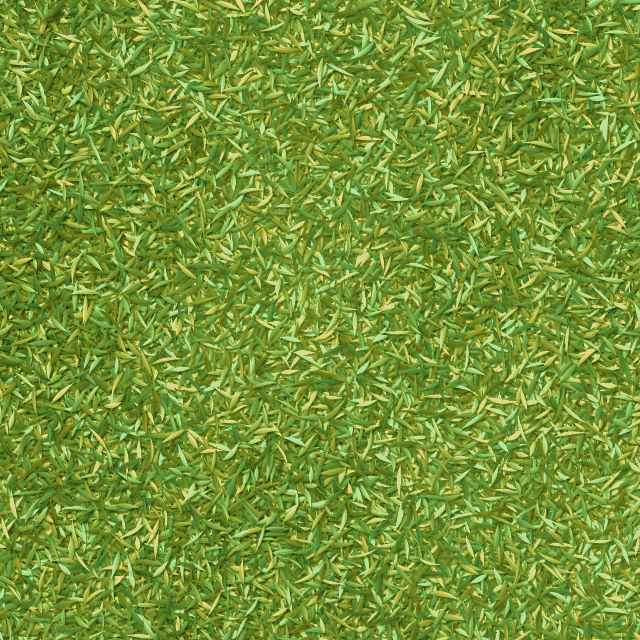
This texture is drawn by a WebGL 2 fragment shader. Its source:

```glsl
#version 300 es
precision highp float;
// A dense lawn seen from above: layers of tapered, slightly bent blades are
// scattered over jittered grids, each casting a soft shadow on those below.
// A tone from 0 to 1 picks the green; a separate warmth tints each blade.

uniform vec2 u_resolution;
out vec4 fragColor;

const int LAYERS = 16;
const vec2 LIGHT = vec2(-0.5, 0.85);

vec4 hash4(vec3 p) {
  vec4 q = fract(p.xyzx * vec4(0.1031, 0.1030, 0.0973, 0.1099));
  q += dot(q, q.wzxy + 33.33);
  return fract((q.xxyz + q.yzzw) * q.zywx);
}

float ramp(float a, float b, float x) {
  return clamp((x - a) / (b - a), 0.0, 1.0);
}

// Deep shade to sunlit straw
vec3 grassColor(float tone, float warmth) {
  vec3 c = mix(vec3(0.14, 0.23, 0.03), vec3(0.18, 0.28, 0.05), ramp(0.0, 0.05, tone));
  c = mix(c, vec3(0.31, 0.43, 0.11), ramp(0.05, 0.20, tone));
  c = mix(c, vec3(0.40, 0.54, 0.16), ramp(0.20, 0.44, tone));
  c = mix(c, vec3(0.51, 0.65, 0.25), ramp(0.44, 0.68, tone));
  c = mix(c, vec3(0.67, 0.78, 0.35), ramp(0.68, 0.86, tone));
  c = mix(c, vec3(0.80, 0.87, 0.57), ramp(0.86, 0.98, tone));
  return c + (warmth - 0.5) * vec3(0.22, -0.05, -0.16) * (0.4 + 0.6 * tone);
}

// Broad uneven patches, roughly -1 to 1
float patches(vec2 p) {
  float a = sin(p.x * 7.0 + 2.0 * sin(p.y * 5.0 + 1.0));
  float b = sin(p.y * 9.0 - p.x * 4.0 + 1.7 * sin(p.x * 11.0));
  return 0.5 * (a + b);
}

// Thatch: cellular flecks, x = tone, y = warmth
vec2 ground(vec2 p, float cells) {
  vec2 g = p * cells;
  vec2 id = floor(g);
  float nearest = 9.0;
  vec2 look = vec2(0.0);
  for (int k = 0; k < 9; k++) {
    vec2 cell = id + vec2(k % 3 - 1, k / 3 - 1);
    vec4 h = hash4(vec3(cell, 91.0));
    vec2 d = (g - cell - h.xy) * vec2(0.8, 1.2);
    float dist = dot(d, d);
    if (dist < nearest) {
      nearest = dist;
      look = vec2(0.35 + 0.85 * h.z, 0.6 + 0.5 * h.w);
    }
  }
  look.x *= 1.0 - 0.7 * smoothstep(0.1, 0.6, nearest);
  return look;
}

// Lays one blade over the surface (x = tone, y = warmth)
vec2 addBlade(vec2 surface, vec2 d, float halfLength, vec4 h, vec4 k, float soft) {
  float angle = 6.2832 * h.z;
  vec2 along = vec2(cos(angle), sin(angle));
  vec2 across = vec2(-along.y, along.x);
  float t = dot(d, along) / halfLength;
  float y = dot(d, across) - (k.x - 0.5) * 0.36 * halfLength * t * t;
  float width = mix(0.0021, 0.0041, k.y);
  float edge = width * (1.0 - t * t) * (1.0 - 0.35 * min(t, 1.0));

  float shift = 0.0034 * dot(across, LIGHT);
  float shadow = smoothstep(0.0022, -0.0012, abs(y + shift) - edge);
  surface.x *= 1.0 - 0.48 * shadow;

  float body = smoothstep(soft, -soft, abs(y) - edge);
  float fold = smoothstep(-0.001, 0.001, y * sign(across.y)) - 0.5;
  float tone = mix(0.26, 1.08, h.w) + 0.13 * t + 0.13 * fold;
  return mix(surface, vec2(tone, k.z), body);
}

vec2 addLayer(vec2 surface, vec2 p, float layer, float cells, float soft) {
  vec2 g = p * cells + hash4(vec3(layer, 7.0, 3.0)).xy * 17.0;
  vec2 id = floor(g);
  for (int i = 0; i < 9; i++) {
    vec2 cell = id + vec2(i % 3 - 1, i / 3 - 1);
    vec4 h = hash4(vec3(cell, layer * 5.0 + 1.0));
    vec4 k = hash4(vec3(cell, layer * 5.0 + 3.0));
    float halfLength = mix(0.3, 0.64, k.w) / cells;
    surface = addBlade(surface, (g - cell - h.xy) / cells, halfLength, h, k, soft);
  }
  return surface;
}

void main() {
  vec2 p = gl_FragCoord.xy / u_resolution.y;
  float soft = max(0.0009, 0.6 / u_resolution.y);

  // Short fine blades first, long ones on top
  vec2 surface = ground(p, 150.0);
  for (int i = 0; i < LAYERS; i++) {
    float height = float(i) / float(LAYERS - 1);
    surface = addLayer(surface, p, float(i), mix(42.0, 25.0, height), soft);
  }

  // Uneven light, dimmer toward the left
  float tone = surface.x + 0.05 * patches(p) + 0.07 * (smoothstep(0.0, 0.5, p.x) - 0.7);
  fragColor = vec4(grassColor(clamp(tone, 0.0, 1.0), surface.y), 1.0);
}
```
